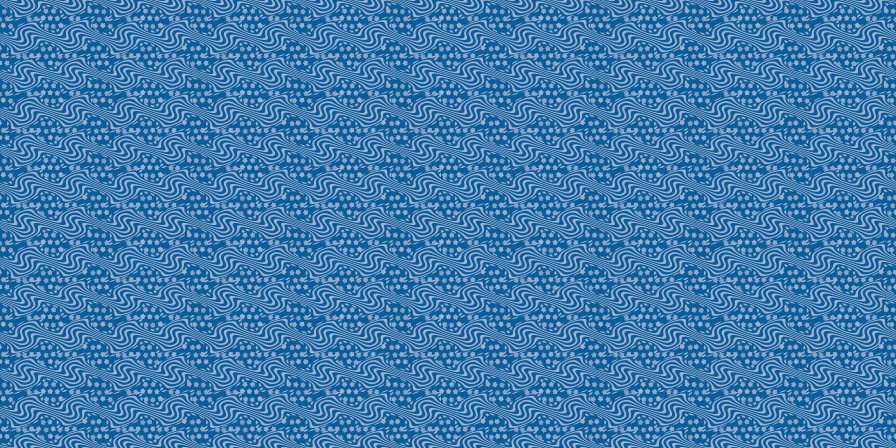
Write a WebGL 1 fragment shader that draws this pattern.

```glsl
precision highp float;
// Small blue fabric print: winding streams of fine pale lines, edged with beads,
// and tiny blossoms scattered on the ground between them.
// Two periodic shears bend straight bands into overhanging S curves.

uniform vec2 u_resolution;

const float TAU = 6.2831853;
const vec2 TILES = vec2(9.0, 6.0);            // whole repeats across and down
const vec2 BENDS = vec2(2.0, 2.0);            // S bends and streams in one tile
const vec2 BLOSSOMS = vec2(14.0, 10.0);       // blossom grid in one tile
const float STREAM_HALF = 0.27;               // half width, stream spacing = 1
const float LINE_STEP = 0.108;                // distance between stream lines
const float BEAD_LEVEL = 0.315;               // beads just outside the stream
const int SAMPLES = 3;

const vec3 GROUND = vec3(0.035, 0.365, 0.600);
const vec3 PALE = vec3(0.630, 0.695, 0.820);

vec2 hash2(vec2 p) {
  vec2 h = vec2(dot(p, vec2(127.1, 311.7)), dot(p, vec2(269.5, 183.3)));
  return fract(sin(h) * 4375.85);
}

// Coverage of a shape from its signed distance and the sample width.
float coverage(float dist, float width) {
  return clamp(0.5 - dist / width, 0.0, 1.0);
}

// Stream coordinates: x runs along the lines, y across them.
vec2 flow(vec2 p) {
  float along = p.x + 0.21 * sin(TAU * p.y) + 0.04 * sin(0.5 * TAU * p.y);
  float across = p.y + 0.19 * sin(TAU * along) + 0.045 * sin(0.5 * TAU * along);
  return vec2(along, across);
}

// Distance to the middle of the nearest stream, from 0 to 0.5.
float streamOffset(float across) {
  return abs(fract(across + 0.5) - 0.5);
}

float streamLines(float offset, float width) {
  float line = abs(fract(offset / LINE_STEP + 0.5) - 0.5) * LINE_STEP;
  float inside = coverage(offset - STREAM_HALF, width);
  return coverage(line - 0.21 * LINE_STEP, width) * inside;
}

float beads(float along, float offset, float width) {
  float row = coverage(abs(offset - BEAD_LEVEL) - 0.026, width);
  return row * smoothstep(-0.6, 0.2, cos(TAU * 9.0 * along));
}

// Five-petalled blossoms, kept only where their centres clear the streams.
float blossoms(vec2 tile, float width) {
  vec2 grid = tile * BLOSSOMS;
  grid.x += 0.5 * mod(floor(grid.y), 2.0);
  vec2 id = floor(grid);
  vec2 random = hash2(mod(id, BLOSSOMS));
  vec2 jitter = 0.22 * (random - 0.5);
  vec2 d = fract(grid) - 0.5 - jitter;

  vec2 centre = id + 0.5 + jitter;
  centre.x -= 0.5 * mod(id.y, 2.0);
  vec2 stream = flow(centre / BLOSSOMS * BENDS);
  float keep = step(0.355, streamOffset(stream.y));

  float angle = atan(d.y, d.x + 0.00001);
  float radius = 0.33 + 0.05 * cos(5.0 * angle + TAU * random.x);
  return keep * coverage(length(d) - radius, width) * mix(0.75, 1.0, random.y);
}

// Amount of pale ink; pixel is the sample size in canvas units.
float ink(vec2 uv, vec2 pixel) {
  vec2 tile = uv * TILES;
  vec2 p = tile * BENDS;
  vec2 stepSize = pixel * TILES * BENDS;
  vec2 f = flow(p);
  vec2 slope = vec2(flow(p + vec2(stepSize.x, 0.0)).y,
                    flow(p + vec2(0.0, stepSize.y)).y) - f.y;
  float width = max(length(slope), 0.0001);
  float offset = streamOffset(f.y);

  float amount = streamLines(offset, width);
  amount = max(amount, beads(f.x, offset, width));
  return max(amount, blossoms(tile, pixel.y * TILES.y * BLOSSOMS.y));
}

void main() {
  vec2 pixel = 1.0 / (u_resolution * float(SAMPLES));
  vec2 corner = (gl_FragCoord.xy - 0.5) / u_resolution;

  // Average a small grid of samples to keep the fine lines smooth.
  float amount = 0.0;
  for (int j = 0; j < SAMPLES; j++) {
    for (int i = 0; i < SAMPLES; i++) {
      vec2 uv = corner + (vec2(float(i), float(j)) + 0.5) * pixel;
      amount += ink(uv, pixel);
    }
  }
  amount /= float(SAMPLES * SAMPLES);
  gl_FragColor = vec4(mix(GROUND, PALE, amount), 1.0);
}
```
